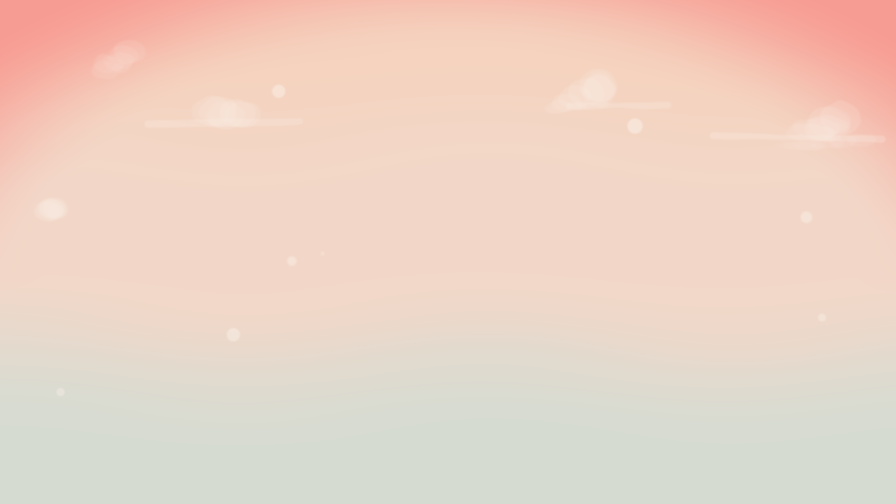
This background is drawn by a Shadertoy shader. Its source:

```glsl
const vec3 MIST = vec3(0.84, 0.86, 0.825);
const vec3 PEACH = vec3(0.95, 0.845, 0.785);
const vec3 APRICOT = vec3(0.96, 0.825, 0.745);
const vec3 CORAL = vec3(0.97, 0.61, 0.575);
const vec3 CLOUD = vec3(0.98, 0.94, 0.91);

float hash(vec2 p) {
    p = fract(p * vec2(0.1031, 0.1137));
    p += dot(p, p.yx + 33.3);
    return fract((p.x + p.y) * p.x * 17.0);
}

float noise(vec2 p) {
    vec2 cell = floor(p), f = fract(p);
    f = f * f * (3.0 - 2.0 * f);
    float low = mix(hash(cell), hash(cell + vec2(1, 0)), f.x);
    float high = mix(hash(cell + vec2(0, 1)), hash(cell + vec2(1, 1)), f.x);
    return mix(low, high, f.y);
}

float fill(float dist, float soft) {
    return 1.0 - smoothstep(-soft, soft, dist);
}

float ellipse(vec2 p, vec2 radii) {
    return (length(p / radii) - 1.0) * min(radii.x, radii.y);
}

float capsule(vec2 p, vec2 a, vec2 b, float radius) {
    vec2 ab = b - a;
    float along = clamp(dot(p - a, ab) / dot(ab, ab), 0.0, 1.0);
    return length(p - a - ab * along) - radius;
}

// Overlapping translucent daubs running from a to b
float puffs(vec2 p, vec2 a, vec2 b, vec2 radiiA, vec2 radiiB, float seed) {
    const int COUNT = 5;
    float clear = 1.0;
    float wobble = (noise(p * 45.0 + seed) - 0.5) * 0.006;
    for (int i = 0; i < COUNT; i++) {
        float t = float(i) / float(COUNT - 1);
        vec2 radii = mix(radiiA, radiiB, t);
        vec2 jitter = vec2(hash(vec2(seed, i)), hash(vec2(i, seed + 7.0))) - 0.5;
        vec2 center = mix(a, b, t) + jitter * radii * 0.35;
        clear *= 1.0 - 0.16 * fill(ellipse(p - center, radii * 0.93) + wobble, 0.003);
    }
    return 1.0 - clear;
}

float streak(vec2 p, vec2 a, vec2 b, float radius) {
    float wobble = (noise(p * vec2(18.0, 60.0)) - 0.5) * 0.004;
    return 0.25 * fill(capsule(p, a, b, radius) + wobble, 0.003);
}

vec3 sky(vec2 p, float aspect) {
    // Wavering horizontal bands
    float drift = (noise(p * vec2(2.0, 13.0)) - 0.5) * 0.025;
    float wave = 0.025 * cos(p.x * 6.5);
    float height = p.y - wave + drift;
    vec3 color = mix(MIST, PEACH, smoothstep(0.12, 0.46, height));
    color = mix(color, APRICOT, smoothstep(0.6, 0.92, height));

    // Coral glow closing in from the top corners
    vec2 offset = (p - vec2(0.5 * aspect, 0.468)) / vec2(0.578 * aspect, 0.555);
    float glow = smoothstep(0.78, 1.22, length(offset) + drift * 0.5);
    return mix(color, CORAL, glow * smoothstep(0.38, 0.66, p.y));
}

float clouds(vec2 p) {
    float clear = 1.0;
    // Upper left wisp
    clear *= 1.0 - 0.75 * puffs(p, vec2(0.204, 0.864), vec2(0.259, 0.893),
                                vec2(0.030, 0.019), vec2(0.033, 0.024), 1.0);
    // Left bank
    clear *= 1.0 - puffs(p, vec2(0.412, 0.776), vec2(0.488, 0.772),
                         vec2(0.040, 0.032), vec2(0.038, 0.028), 2.0);
    clear *= 1.0 - streak(p, vec2(0.294, 0.754), vec2(0.595, 0.759), 0.007);
    // Middle bank
    clear *= 1.0 - puffs(p, vec2(1.106, 0.789), vec2(1.185, 0.824),
                         vec2(0.030, 0.014), vec2(0.040, 0.036), 3.0);
    clear *= 1.0 - 0.6 * puffs(p, vec2(1.185, 0.822), vec2(1.190, 0.826),
                               vec2(0.034), vec2(0.030), 4.0);
    clear *= 1.0 - streak(p, vec2(1.130, 0.789), vec2(1.325, 0.792), 0.006);
    // Right bank
    clear *= 1.0 - puffs(p, vec2(1.602, 0.736), vec2(1.667, 0.759),
                         vec2(0.052, 0.020), vec2(0.042, 0.036), 5.0);
    clear *= 1.0 - 0.7 * puffs(p, vec2(1.579, 0.711), vec2(1.706, 0.720),
                               vec2(0.040, 0.010), vec2(0.030, 0.014), 6.0);
    clear *= 1.0 - streak(p, vec2(1.415, 0.731), vec2(1.750, 0.724), 0.006);
    // Low left tuft
    clear *= 1.0 - puffs(p, vec2(0.095, 0.581), vec2(0.105, 0.586),
                         vec2(0.030, 0.023), vec2(0.025, 0.024), 8.0);
    return 1.0 - clear;
}

// Floating specks: position and radius
float specks(vec2 p) {
    vec3 spots[8] = vec3[8](
        vec3(0.553, 0.819, 0.013), vec3(1.260, 0.750, 0.015),
        vec3(1.600, 0.569, 0.011), vec3(0.579, 0.482, 0.009),
        vec3(0.463, 0.336, 0.013), vec3(0.120, 0.222, 0.008),
        vec3(1.631, 0.370, 0.008), vec3(0.640, 0.497, 0.003));
    float cover = 0.0;
    for (int i = 0; i < 8; i++) {
        float strength = 0.25 + 20.0 * spots[i].z;
        cover = max(cover, strength * fill(length(p - spots[i].xy) - spots[i].z, 0.003));
    }
    return cover;
}

void mainImage(out vec4 fragColor, in vec2 fragCoord) {
    vec2 p = fragCoord / iResolution.y;
    vec3 color = sky(p, iResolution.x / iResolution.y);
    color = mix(color, CLOUD, clouds(p));
    color = mix(color, CLOUD, specks(p));
    fragColor = vec4(color, 1.0);
}
```
